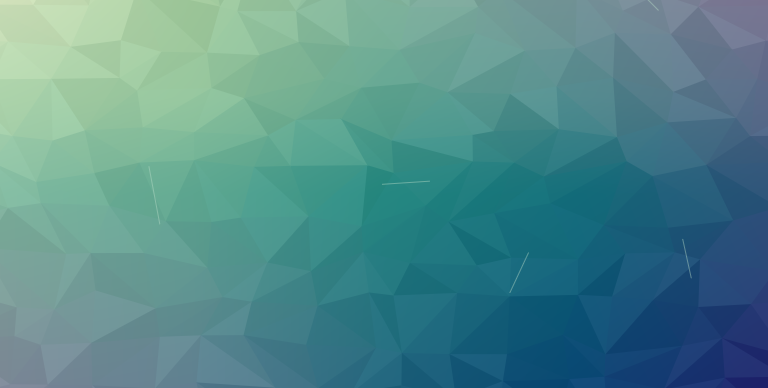
Reproduce this background procedurally as a WebGL 1 fragment shader.

```glsl
precision highp float;
// Low-poly triangle mesh over a gradient from pale lime through teal to indigo.

uniform vec2 u_resolution;

const vec2 GRID = vec2(15.0, 9.0);      // mesh columns and rows
const vec2 JITTER = vec2(0.38, 0.29);   // vertex wander, in cells
const float SMOOTH_BLEND = 0.4;         // 0 = flat facets, 1 = plain gradient
const float FACET_SHADE = 0.055;        // brightness spread between facets
const vec3 SEAM_COLOR = vec3(0.72, 0.86, 0.78);
const float SEAM_ALPHA = 0.45;
const float SEAM_WIDTH = 0.0026;        // in canvas heights

// Seams as start and end points, in fractions of the canvas
const vec4 SEAM_LEFT = vec4(0.194, 0.570, 0.208, 0.423);
const vec4 SEAM_MIDDLE = vec4(0.498, 0.525, 0.559, 0.533);
const vec4 SEAM_LOWER = vec4(0.688, 0.348, 0.664, 0.246);
const vec4 SEAM_RIGHT = vec4(0.889, 0.383, 0.900, 0.284);
const vec4 SEAM_TOP = vec4(0.843, 1.002, 0.857, 0.974);

float hash(vec2 p) {
  vec3 q = fract(p.xyx * vec3(0.1031, 0.1030, 0.0973));
  q += dot(q, q.yzx + 33.33);
  return fract((q.x + q.y) * q.z);
}

float cross2(vec2 a, vec2 b) {
  return a.x * b.y - a.y * b.x;
}

// Five evenly spaced colours along t = 0..1
vec3 ramp(float t, vec3 a, vec3 b, vec3 c, vec3 d, vec3 e) {
  float s = t * 4.0;
  vec3 color = mix(a, b, clamp(s, 0.0, 1.0));
  color = mix(color, c, clamp(s - 1.0, 0.0, 1.0));
  color = mix(color, d, clamp(s - 2.0, 0.0, 1.0));
  return mix(color, e, clamp(s - 3.0, 0.0, 1.0));
}

// Smooth colour field: four horizontal ramps joined vertically
vec3 gradient(vec2 uv) {
  uv = clamp(uv, 0.0, 1.0);
  float depth = 1.0 - uv.y;
  vec3 top = ramp(uv.x, vec3(0.84, 0.90, 0.75), vec3(0.64, 0.80, 0.62),
    vec3(0.49, 0.69, 0.60), vec3(0.46, 0.58, 0.60), vec3(0.49, 0.46, 0.58));
  vec3 upper = ramp(uv.x, vec3(0.68, 0.83, 0.67), vec3(0.58, 0.77, 0.61),
    vec3(0.38, 0.65, 0.57), vec3(0.33, 0.55, 0.56), vec3(0.36, 0.42, 0.54));
  vec3 middle = ramp(uv.x, vec3(0.50, 0.72, 0.62), vec3(0.37, 0.66, 0.57),
    vec3(0.15, 0.54, 0.51), vec3(0.08, 0.44, 0.49), vec3(0.18, 0.33, 0.48));
  vec3 bottom = ramp(uv.x, vec3(0.50, 0.53, 0.60), vec3(0.38, 0.50, 0.57),
    vec3(0.13, 0.39, 0.49), vec3(0.04, 0.28, 0.46), vec3(0.13, 0.14, 0.43));
  vec3 color = mix(top, upper, clamp(depth * 4.0, 0.0, 1.0));
  color = mix(color, middle, clamp(depth * 4.0 - 1.0, 0.0, 1.0));
  return mix(color, bottom, clamp(depth * 2.0 - 1.0, 0.0, 1.0));
}

// Mesh vertex in canvas heights
vec2 vertex(vec2 id, float aspect) {
  vec2 wander = vec2(hash(id + 17.0), hash(id + 59.0)) * 2.0 - 1.0;
  return (id + wander * JITTER) / GRID * vec2(aspect, 1.0);
}

// Signed distance to the line a-b, positive on its left
float edgeDistance(vec2 p, vec2 a, vec2 b) {
  return cross2(b - a, p - a) / length(b - a);
}

// Facet colour in rgb, premultiplied by its smooth coverage in a
vec4 facet(vec2 p, vec2 a, vec2 b, vec2 c, float seed, float aspect, float pixel) {
  float inside = min(edgeDistance(p, a, b),
    min(edgeDistance(p, b, c), edgeDistance(p, c, a)));
  float cover = clamp(0.5 + inside / pixel, 0.0, 1.0);
  vec2 scale = vec2(aspect, 1.0);
  vec3 flatColor = gradient((a + b + c) / 3.0 / scale);
  vec3 color = mix(flatColor, gradient(p / scale), SMOOTH_BLEND);
  color += (hash(vec2(seed, seed + 7.0)) - 0.5) * FACET_SHADE;
  return vec4(color, 1.0) * cover;
}

float seam(vec2 p, vec4 ends, float aspect, float pixel) {
  vec2 a = ends.xy * vec2(aspect, 1.0);
  vec2 along = ends.zw * vec2(aspect, 1.0) - a;
  float t = clamp(dot(p - a, along) / dot(along, along), 0.0, 1.0);
  return clamp(0.5 + (0.5 * SEAM_WIDTH - length(p - a - along * t)) / pixel, 0.0, 1.0);
}

void main() {
  float aspect = u_resolution.x / u_resolution.y;
  float pixel = 1.0 / u_resolution.y;
  vec2 p = gl_FragCoord.xy * pixel;
  vec2 home = floor(p / vec2(aspect, 1.0) * GRID);

  // Gather the facets of the nearby cells
  vec4 sum = vec4(0.0);
  for (int j = -1; j <= 1; j++) {
    for (int i = -1; i <= 1; i++) {
      vec2 id = home + vec2(float(i), float(j));
      vec2 a = vertex(id, aspect);
      vec2 b = vertex(id + vec2(1.0, 0.0), aspect);
      vec2 c = vertex(id + vec2(1.0, 1.0), aspect);
      vec2 d = vertex(id + vec2(0.0, 1.0), aspect);
      // Split along the diagonal that leaves the fuller triangles
      float splitAC = min(cross2(b - a, c - a), cross2(c - a, d - a));
      float splitBD = min(cross2(b - a, d - a), cross2(c - b, d - b));
      bool useAC = splitAC > splitBD;
      float seed = id.x * 3.0 + id.y * 71.0 + 200.0;
      sum += facet(p, a, b, useAC ? c : d, seed, aspect, pixel);
      sum += facet(p, useAC ? a : b, c, d, seed + 1.5, aspect, pixel);
    }
  }
  vec3 color = sum.a > 0.001 ? sum.rgb / sum.a : gradient(p / vec2(aspect, 1.0));

  // Faint pale seams
  float line = max(seam(p, SEAM_LEFT, aspect, pixel), seam(p, SEAM_MIDDLE, aspect, pixel));
  line = max(line, max(seam(p, SEAM_LOWER, aspect, pixel), seam(p, SEAM_RIGHT, aspect, pixel)));
  line = max(line, seam(p, SEAM_TOP, aspect, pixel));
  gl_FragColor = vec4(mix(color, SEAM_COLOR, line * SEAM_ALPHA), 1.0);
}
```
